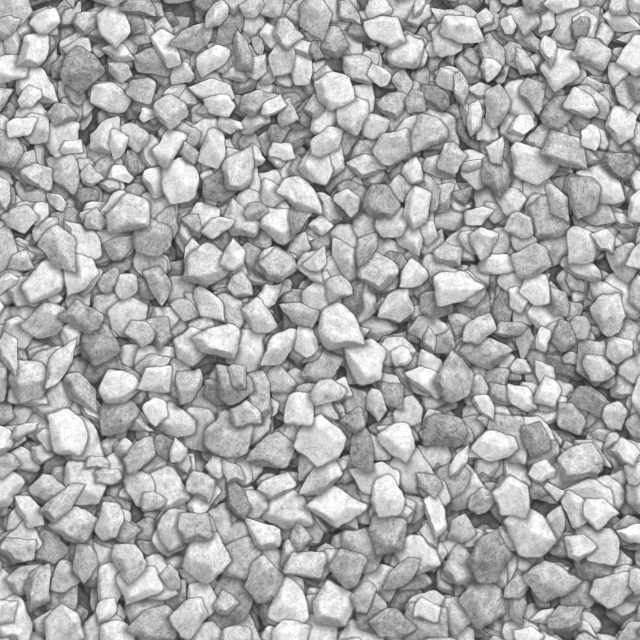
This texture is drawn by a three.js fragment shader. Its source:

```glsl
// Pale crushed gravel seen from above: layers of angular stones on rotated grids.
// Each stone is a convex solid of random planes, painted from the bottom layer up,
// with faceted lighting, speckled grain and a soft shadow on the stones below.
varying vec2 vUv;

const int LAYERS = 6;
const int SIDES = 6;
const float CELLS = 15.6;          // grid cells across the canvas
const float RADIUS_MIN = 0.30;     // stone radius, in cells
const float RADIUS_MAX = 0.66;
const float ASPECT_MIN = 0.50;     // narrowest width to length
const float EDGE = 0.028;          // outline softness, in cells
const float CORNER = 15.0;         // higher gives sharper outline corners
const float CREASE = 17.0;         // higher gives sharper facet edges
const float WOBBLE = 0.0045;       // coarse outline roughness, in canvas units
const float CHIPS = 0.0014;        // fine outline roughness, in canvas units
const float TONE_DARK = 0.53;
const float TONE_LIGHT = 1.01;
const float TONE_MAX = 0.96;
const float GRAIN_DARK = 0.95;
const float GRAIN_LIGHT = 0.34;
const float GROUND = 0.28;
const float AMBIENT = 0.53;
const float DIFFUSE = 0.53;
const float SHADOW = 0.58;
const float HAZE_TONE = 0.92;      // veil of stray light that lifts the shadows
const float HAZE = 0.14;
const vec3 LIGHT = vec3(0.25, 0.55, 0.797);
const float TAU = 6.2831853;

vec4 hash4(vec2 p) {
  vec4 q = fract(p.xyxy * vec4(0.1031, 0.1030, 0.0973, 0.1099));
  q += dot(q, q.wzxy + 33.33);
  return fract((q.xxyz + q.yzzw) * q.zywx);
}

float noise(vec2 p) {
  vec2 i = floor(p), f = fract(p);
  f = f * f * (3.0 - 2.0 * f);
  float low = mix(hash4(i).x, hash4(i + vec2(1.0, 0.0)).x, f.x);
  float high = mix(hash4(i + vec2(0.0, 1.0)).x, hash4(i + 1.0).x, f.x);
  return mix(low, high, f.y);
}

vec2 noise2(vec2 p) {
  return vec2(noise(p + 20.0), noise(p + 91.0)) - 0.5;
}

mat2 rotation(float a) {
  float c = cos(a), s = sin(a);
  return mat2(c, s, -s, c);
}

// Mineral grain around zero: blotches, fine speckle and sparse dark pits
float grain(vec2 p) {
  p *= vec2(1.0, 1.2);
  float blotch = 0.36 * noise(p * 4.5) + 0.30 * noise(p * 10.0) + 0.34 * noise(p * 25.0);
  float pits = smoothstep(0.66, 0.9, noise(p * 16.0 + 31.0));
  return blotch - 0.48 - 0.18 * pits;
}

// Paints one stone over tone; d is the offset from its centre, in cells
void paintStone(inout float tone, vec2 d, vec2 id, float depth) {
  vec4 shape = hash4(id + 7.7);
  vec4 look = hash4(id + 51.3);
  float radius = mix(RADIUS_MIN, RADIUS_MAX, shape.x);
  float aspect = mix(ASPECT_MIN, 1.0, shape.y);
  mat2 turn = rotation(shape.z * TAU);
  vec2 q = (d * turn) / (radius * vec2(1.0, aspect));
  if (dot(q, q) > 3.6) return;

  // Top plane, then the side planes; weights favour the lowest plane
  vec2 tilt = 0.7 * (look.xy - 0.5);
  float weight = exp(-CREASE * (0.34 - dot(tilt, q)));
  vec3 normal = weight * normalize(vec3(tilt, 1.0));
  float outline = 0.0;
  for (int k = 0; k < SIDES; k++) {
    vec4 side = hash4(id + 13.0 * float(k) + 3.1);
    float angle = (float(k) + 0.85 * side.x) * TAU / float(SIDES);
    vec2 outward = vec2(cos(angle), sin(angle));
    float inside = mix(0.68, 1.02, side.y) - dot(outward, q);
    float slope = mix(0.35, 2.0, side.z);
    float w = exp(-CREASE * slope * inside);
    normal += w * normalize(vec3(slope * outward / vec2(1.0, aspect), 1.0));
    weight += w;
    outline += exp(-CORNER * inside);
  }
  float inset = -log(outline) / CORNER;

  // Contact shadow, longer on the side away from the light
  float facing = dot(normalize(d + 1e-4), normalize(LIGHT.xy));
  float reach = mix(0.42, 0.10, 0.5 + 0.5 * facing);
  float fall = 1.0 - clamp(-inset / reach, 0.0, 1.0);
  tone *= 1.0 - SHADOW * fall * sqrt(fall);

  float cover = smoothstep(-EDGE, EDGE, inset * radius * 0.8);
  if (cover <= 0.0) return;
  normal = normalize(normal / weight);
  normal.xy = turn * normal.xy;
  float pale = sqrt(look.z);
  float lit = AMBIENT + DIFFUSE * max(dot(normal, LIGHT), 0.0);
  float stone = min(mix(TONE_DARK, TONE_LIGHT, pale) * lit, TONE_MAX) * depth;
  float mottle = grain(q * radius * vec2(1.0, aspect) + look.xw * 50.0);
  stone *= 1.0 + mix(GRAIN_DARK, GRAIN_LIGHT, pale) * mottle;
  tone = mix(tone, stone, cover);
}

void main() {
  // Mild perspective: stones shrink towards the top
  vec2 p = vec2((vUv.x - 0.5) * (0.92 + 0.22 * vUv.y), vUv.y * (0.92 + 0.11 * vUv.y));
  float tone = GROUND * (0.7 + 0.6 * noise(p * 150.0));
  p += WOBBLE * noise2(p * 55.0) + CHIPS * noise2(p * 150.0);

  for (int layer = 0; layer < LAYERS; layer++) {
    float level = float(layer);
    mat2 spin = rotation(level * 1.1 + 0.4);
    vec2 grid = spin * p * CELLS + level * 37.4;
    vec2 cell = floor(grid);
    for (int y = -1; y <= 1; y++) {
      for (int x = -1; x <= 1; x++) {
        vec2 id = cell + vec2(float(x), float(y));
        vec2 centre = id + 0.5 + 0.6 * (hash4(id).xy - 0.5);
        paintStone(tone, (grid - centre) * spin, id, mix(0.82, 1.0, level / float(LAYERS - 1)));
      }
    }
  }
  gl_FragColor = vec4(vec3(mix(tone, HAZE_TONE, HAZE)), 1.0);
}
```
